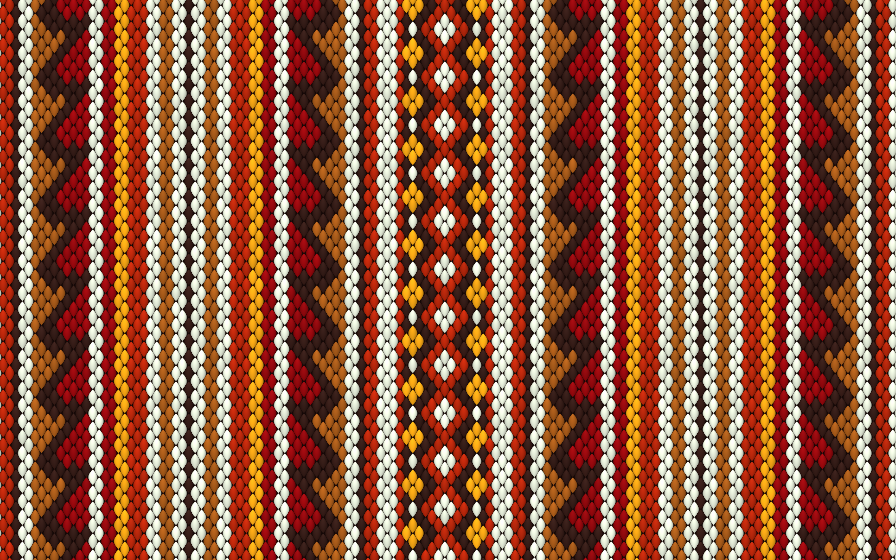
Give the GLSL for this pattern, as a WebGL 2 fragment shader.

```glsl
#version 300 es
precision highp float;

uniform vec2 u_resolution;
out vec4 outColor;

const vec3 WHITE = vec3(0.92, 0.95, 0.87);
const vec3 BLACK = vec3(0.20, 0.10, 0.08);
const vec3 RED = vec3(0.72, 0.14, 0.03);
const vec3 CRIMSON = vec3(0.58, 0.02, 0.04);
const vec3 BROWN = vec3(0.66, 0.35, 0.09);
const vec3 YELLOW = vec3(0.97, 0.65, 0.07);

float hash(vec2 p) {
  vec3 q = fract(vec3(p.xyx) * 0.1031);
  q += dot(q, q.yzx + 33.33);
  return fract((q.x + q.y) * q.z);
}

bool within(float x, float first, float last) {
  return x > first - 0.5 && x < last + 0.5;
}

// Wave band: crimson and brown hooks parted by a dark meander
vec3 waveColor(float d, float row) {
  float across = d - 19.7;
  float edge = across - 2.7 * cos(1.570796 * (row - 2.3 + 0.22 * across));
  if (abs(edge) < 1.5) return BLACK;
  return edge < 0.0 ? CRIMSON : BROWN;
}

// Central band: white diamonds in red rings, flanked by bead chains
vec3 diamondColor(float c, float row) {
  float v = abs(mod(row + 1.5, 3.0) - 1.5);
  if (c > 6.5) return RED;
  if (c > 3.5) {
    float bead = abs(c - 5.0) * 0.5;
    if (bead + abs(v - 1.5) < 0.6) return YELLOW;
    return bead + v < 0.1 ? WHITE : BLACK;
  }
  float ring = v + 0.5 * c;
  if (ring < 0.6) return WHITE;
  return ring < 1.6 ? RED : BLACK;
}

// Stripes mirror about two axes, 40 columns apart
vec3 yarnColor(float col, float row) {
  float d = abs(mod(col + 11.0, 80.0) - 40.0);
  if (d > 32.5) return diamondColor(40.0 - d, row);
  if (within(d, 16.0, 24.0)) return waveColor(d, row);
  if (within(d, 1.0, 2.0) || within(d, 5.0, 6.0) || within(d, 14.0, 15.0)
      || within(d, 25.0, 26.0) || within(d, 30.0, 32.0)) return WHITE;
  if (within(d, 0.0, 0.0) || within(d, 27.0, 27.0)) return BLACK;
  if (within(d, 3.0, 4.0)) return BROWN;
  if (within(d, 10.0, 11.0)) return YELLOW;
  return within(d, 12.0, 13.0) ? CRIMSON : RED;
}

void main() {
  vec2 p = gl_FragCoord.xy / u_resolution * vec2(140.0, 35.0) - vec2(0.0, 0.17);
  float px = 140.0 / u_resolution.x;
  vec3 color = vec3(0.08, 0.03, 0.025);
  float nearest = -1e3;

  // Staggered lens stitches: keep the one that covers this point most
  for (int i = -1; i <= 1; i++) {
    float col = floor(p.x) + float(i);
    float shift = 0.5 * mod(col, 2.0);
    float row = floor(p.y - shift + 0.5) + shift;
    vec2 q = p - vec2(col + 0.5, row);
    float halfWidth = 0.74 * (1.0 - 4.0 * q.y * q.y);
    float inside = halfWidth - abs(q.x);
    if (inside > nearest) {
      nearest = inside;
      float t = q.x / max(halfWidth, 0.05);
      float body = max(1.0 - t * t, 0.0);
      float light = 0.54 + 0.48 * sqrt(body) + 0.22 * q.y - 0.06 * t;
      light *= 0.94 + 0.12 * hash(vec2(col, row * 2.0) + 7.0);
      vec3 yarn = yarnColor(col, row) * light + 0.04 * body * body * (0.5 + q.y);
      float mask = smoothstep(-0.5 * px, 0.5 * px + 0.08, inside);
      color = mix(vec3(0.08, 0.03, 0.025), yarn, mask);
    }
  }
  outColor = vec4(clamp(color, 0.0, 1.0), 1.0);
}
```
